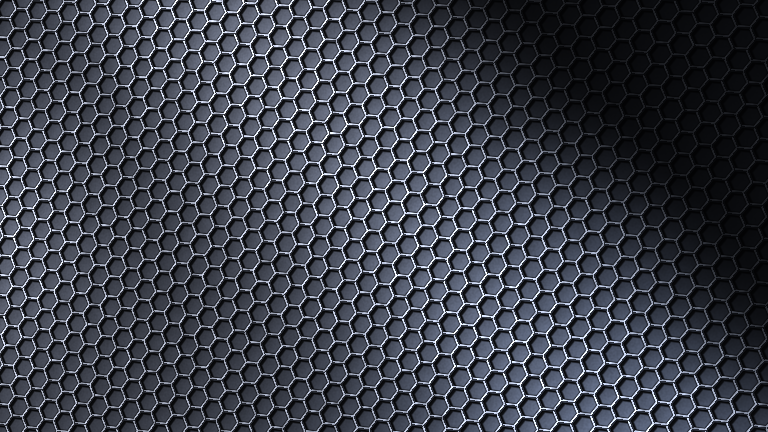
Reproduce this pattern procedurally as a WebGL 1 fragment shader.

```glsl
precision highp float;

uniform vec2 u_resolution;

const vec2 HEX_PERIOD = vec2(1.7320508, 1.0);
const vec2 HEX_SLANT = vec2(0.8660254, 0.5);
const vec2 LIGHT_DIR = vec2(-0.90, 0.44);

vec2 hashGradient(vec2 cell) {
  vec3 h = fract(cell.xyx * vec3(0.1031, 0.1030, 0.0973));
  h += dot(h, h.yzx + 33.33);
  return fract((h.xx + h.yz) * h.zy) * 2.0 - 1.0;
}

float gradientNoise(vec2 p) {
  vec2 i = floor(p);
  vec2 f = fract(p);
  vec2 w = f * f * f * (f * (f * 6.0 - 15.0) + 10.0);
  float a = dot(hashGradient(i), f);
  float b = dot(hashGradient(i + vec2(1.0, 0.0)), f - vec2(1.0, 0.0));
  float c = dot(hashGradient(i + vec2(0.0, 1.0)), f - vec2(0.0, 1.0));
  float d = dot(hashGradient(i + 1.0), f - 1.0);
  return mix(mix(a, b, w.x), mix(c, d, w.x), w.y);
}

// Curved sheet: cells widen to the right and columns lean.
vec2 sheetCoords(vec2 p) {
  float column = p.x * (24.0 - 1.6 * p.x) - 3.0 * p.y;
  float row = (p.y - 0.5) * (21.8 - 1.3 * p.x) + 2.0 * p.x;
  return vec2(column, row);
}

// Offset from the nearest centre of a flat-topped hexagon grid.
vec2 hexLocal(vec2 p) {
  vec2 a = mod(p, HEX_PERIOD) - 0.5 * HEX_PERIOD;
  vec2 b = mod(p - 0.5 * HEX_PERIOD, HEX_PERIOD) - 0.5 * HEX_PERIOD;
  return dot(a, a) < dot(b, b) ? a : b;
}

float hexRadius(vec2 p) {
  p = abs(p);
  return max(p.y, dot(p, HEX_SLANT));
}

// Outward normal of the closest hexagon side.
vec2 hexNormal(vec2 p) {
  vec2 q = abs(p);
  vec2 n = q.y > dot(q, HEX_SLANT) ? vec2(0.0, 1.0) : HEX_SLANT;
  return n * vec2(p.x < 0.0 ? -1.0 : 1.0, p.y < 0.0 ? -1.0 : 1.0);
}

float bell(float x, float width) {
  return exp(-x * x / (width * width));
}

// x: light reaching the sheet, y: broad sheen.
vec2 sheetLight(vec2 p) {
  float diagonal = p.x + 0.87 * p.y;
  float waver = 0.05 * gradientNoise(p * 3.0);
  float reach = 1.0 - smoothstep(1.62, 2.10, diagonal + waver);
  float band = bell(diagonal - 1.36 + waver, 0.36);
  float leftGlow = bell(length((p - vec2(-0.04, 0.47)) * vec2(1.0, 0.7)), 0.24);
  return vec2(reach, max(band, leftGlow));
}

vec3 floorColor(vec2 local, vec2 sheet, vec2 light, vec3 tint, float aa) {
  float grain = 0.12 * gradientNoise(sheet * 9.0) + 0.12 * gradientNoise(sheet * 1.3);
  float slope = 1.0 + 0.45 * dot(local, vec2(0.8, -0.5));
  float level = mix(0.035, 0.23 + 0.19 * light.y, light.x);
  vec3 base = tint * level * slope * (1.0 + grain);

  // Shadow thrown into the cell by the wall nearest the light.
  float shade = smoothstep(0.37 - aa, 0.43 + aa, hexRadius(local + LIGHT_DIR * 0.13));
  float wall = smoothstep(0.36 - aa, 0.41 + aa, hexRadius(local));
  return base * (1.0 - 0.86 * shade) * (1.0 - 0.68 * wall);
}

vec3 ridgeColor(vec2 local, vec2 sheet, vec2 light, vec3 tint) {
  // Walls seen from inside the cell tilt toward its centre.
  float facing = dot(-hexNormal(local), LIGHT_DIR);
  float lit = smoothstep(-0.6, 0.8, facing);
  float wear = 0.92 + 0.40 * gradientNoise(sheet * 2.7) + 0.25 * gradientNoise(sheet * 8.0);
  float level = mix(0.10, 0.60 + 0.30 * light.y, light.x);
  vec3 gloss = mix(tint, vec3(0.96, 0.98, 1.03), 0.6 * lit);
  return gloss * level * wear * mix(0.24, 1.25, lit);
}

void main() {
  vec2 p = gl_FragCoord.xy / u_resolution.y;
  vec2 sheet = sheetCoords(p);
  vec2 local = hexLocal(sheet);
  vec2 light = sheetLight(p);
  float aa = 9.0 / u_resolution.y;

  // Cool steel, bluer toward the lower right.
  float cool = smoothstep(0.2, 1.5, p.x - 0.4 * p.y);
  vec3 tint = mix(vec3(0.88, 0.93, 1.07), vec3(0.80, 0.89, 1.09), cool);

  float edge = 0.5 - hexRadius(local);
  float ridge = 1.0 - smoothstep(0.075 - aa, 0.075 + aa, edge);
  vec3 cellFloor = floorColor(local, sheet, light, tint, aa);
  vec3 color = mix(cellFloor, ridgeColor(local, sheet, light, tint), ridge);

  gl_FragColor = vec4(clamp(color + vec3(0.008, 0.009, 0.013), 0.0, 1.0), 1.0);
}
```
